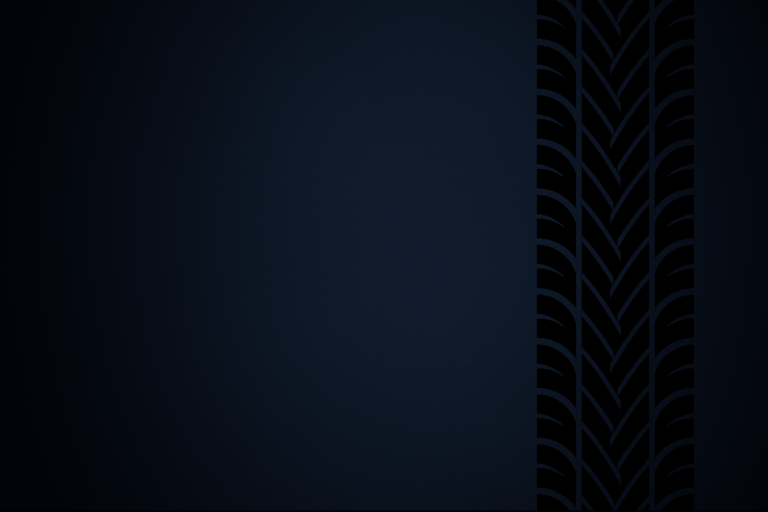
A Shadertoy shader for this background:

```glsl
// A vertical tyre tread on dark blue, softly lit, finely grained paper.
// Grooves are repeated curves with distances corrected by their slope;
// the paper is an elliptical glow with cellular grain. Canvas height is 1.

const vec3 PAPER_DARK = vec3(0.006, 0.014, 0.036);
const vec3 PAPER_LIT  = vec3(0.062, 0.108, 0.175);
const vec3 RUBBER     = vec3(0.000, 0.001, 0.004);

const float TREAD_X    = 1.202;
const float TREAD_HALF = 0.1533;
const float RIB_X      = 0.0713;
const float RIB_HALF   = 0.0055;

vec2 hash2(vec2 p) {
    vec2 k = vec2(dot(p, vec2(127.1, 311.7)), dot(p, vec2(269.5, 183.3)));
    return fract(sin(k) * 43758.5);
}

// Distance to the nearest scattered cell point.
float cellular(vec2 p) {
    vec2 cell = floor(p);
    vec2 f = fract(p);
    float nearest = 2.0;
    for (int j = -1; j <= 1; j++)
        for (int i = -1; i <= 1; i++) {
            vec2 g = vec2(float(i), float(j));
            nearest = min(nearest, length(g + hash2(cell + g) - f));
        }
    return nearest;
}

// Signed distance to a curve repeated along the tread.
float repeatedCurve(float offset, float slope, float period, float halfWidth) {
    float d = offset - period * round(offset / period);
    return abs(d) / sqrt(1.0 + slope * slope) - halfWidth;
}

// Wide arcs and short tapered cuts; x runs inward from the outer edge.
float shoulderGrooves(float x, float down) {
    const float period = 0.0974;
    const float radius = 0.085;
    float h = sqrt(max(radius * radius - x * x, 1e-5));
    float arc = repeatedCurve(down - 0.082 - (radius - h), x / h, period, 0.0064);
    arc = max(arc, x - 0.078);
    float taper = mix(0.0048, 0.001, clamp(x / 0.052, 0.0, 1.0));
    float cut = repeatedCurve(down - 0.033 - 7.2 * x * x, 14.4 * x, period, taper);
    return min(arc, max(cut, x - 0.052));
}

// Slanted arms, alternately long and short; x runs inward from a rib.
float centreGrooves(float x, float down, float phase) {
    const float period = 0.07275;
    float offset = down - 0.1016 - x * (1.1 + 4.35 * x);
    float row = round(offset / period) + phase;
    float isLong = 1.0 - mod(row, 2.0);
    float reach = mix(0.062, 0.076, isLong);
    float arm = repeatedCurve(offset, 1.1 + 8.7 * x, period, 0.0044);
    return max(arm, max(x - reach, -x));
}

// Negative inside any groove; p.x is measured from the tread centre.
float treadGrooves(vec2 p) {
    float side = abs(p.x);
    float down = 1.0 - p.y;
    float ribs = abs(side - RIB_X) - RIB_HALF;
    float shoulder = max(shoulderGrooves(TREAD_HALF - side, down), RIB_X - side);
    float inner = RIB_X - RIB_HALF;
    float arms = min(centreGrooves(inner + p.x, down, 0.0),
                     centreGrooves(inner - p.x, down, 1.0));
    arms = max(arms, side - RIB_X);
    return min(ribs, min(shoulder, arms));
}

vec3 paper(vec2 p) {
    float r = length((p - vec2(0.82, 0.55)) / vec2(0.95, 1.2));
    vec3 colour = mix(PAPER_LIT, PAPER_DARK, smoothstep(0.05, 0.95, r));
    float grain = cellular(p * vec2(150.0, 190.0)) - 0.5;
    float mottling = sin(p.x * 9.0 + sin(p.y * 7.0)) * sin(p.y * 11.0 + p.x * 4.0);
    return colour * (1.0 + 0.14 * grain + 0.02 * mottling);
}

void mainImage(out vec4 fragColor, in vec2 fragCoord) {
    vec2 p = fragCoord / iResolution.y;
    float aa = 0.75 / iResolution.y;
    vec3 colour = paper(p);

    // Rubber covers the band except where the grooves are cut.
    vec2 tread = vec2(p.x - TREAD_X, p.y);
    float band = abs(tread.x) - TREAD_HALF;
    float rubber = max(band, -treadGrooves(tread));
    colour = mix(colour, RUBBER, 1.0 - smoothstep(-aa, aa, rubber));

    // Thin shadow along the bottom edge.
    colour *= mix(0.3, 1.0, smoothstep(0.002, 0.005, p.y));
    fragColor = vec4(colour, 1.0);
}
```
